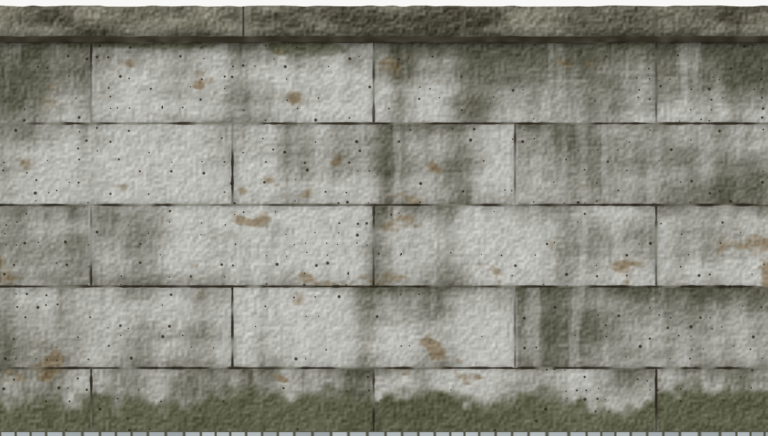
A Shadertoy shader for this texture:

```glsl
// Weathered concrete block wall: five courses in running bond under a dark coping,
// with a sliver of sky above and paving below. Layered noise drives the stains,
// streaks, grain and moss; a jittered grid scatters the pits. Unit: canvas height.

#define COURSE_H 0.187
#define BLOCK_W 0.648
#define JOINT_X 0.209
#define WALL_TOP 0.904
#define COPING_BASE 0.917
#define COPING_TOP 0.986
#define PAVING_TOP 0.011
#define JOINT_HALF 0.0024
#define MOSS_H 0.095
#define GRAIN 0.13
#define PIT_CELLS 42.0
#define PIT_SHARE 0.16

const vec3 CLEAN = vec3(0.735, 0.735, 0.715);
const vec3 GRIME = vec3(0.33, 0.33, 0.275);
const vec3 DARK = vec3(0.17, 0.15, 0.11);
const vec3 MOSS = vec3(0.31, 0.32, 0.23);
const vec3 RUST = vec3(0.46, 0.38, 0.26);
const vec3 SKY = vec3(0.97, 0.97, 0.96);

float hash(vec2 p) {
    vec3 q = fract(p.xyx * vec3(0.1031, 0.1030, 0.0973));
    q += dot(q, q.yzx + 33.33);
    return fract((q.x + q.y) * q.z);
}

float noise(vec2 p) {
    vec2 i = floor(p), f = fract(p);
    f = f * f * (3.0 - 2.0 * f);
    return mix(mix(hash(i), hash(i + vec2(1, 0)), f.x),
               mix(hash(i + vec2(0, 1)), hash(i + vec2(1, 1)), f.x), f.y);
}

float fbm(vec2 p) {
    float sum = 0.0, amp = 0.533;
    for (int i = 0; i < 4; i++) {
        sum += amp * noise(p);
        p = mat2(2.0, 0.1, -0.1, 2.0) * p + 17.3;
        amp *= 0.5;
    }
    return sum;
}

// Rough surface lit from the upper left
float grain(vec2 p) {
    float relief = noise(p * 150.0) - noise(p * 150.0 + vec2(-0.7, 0.7));
    return GRAIN * (0.7 * relief + 0.6 * (noise(p * 85.0) - 0.5));
}

// Small dark holes, clustered by a slow noise
float pits(vec2 p, float px) {
    vec2 g = p * PIT_CELLS, cell = floor(g);
    vec2 centre = 0.3 + 0.4 * vec2(hash(cell + 3.1), hash(cell + 7.7));
    float radius = mix(0.04, 0.15, pow(hash(cell + 11.9), 2.0));
    float present = step(hash(cell + 19.0), PIT_SHARE * 2.0 * noise(p * 4.0));
    float edge = px * PIT_CELLS;
    return present * smoothstep(radius + edge, radius - edge, length(fract(g) - centre));
}

vec3 wall(vec2 p, float px) {
    // Running bond: every other course shifts by half a block
    float v = (WALL_TOP - p.y) / COURSE_H, row = floor(v);
    float u = (p.x - JOINT_X) / BLOCK_W - 0.5 * mod(row, 2.0);
    float seed = hash(vec2(floor(u), row) + 41.0);
    float below = fract(v) * COURSE_H;
    float dH = min(below, COURSE_H - below);
    float dV = (0.5 - abs(fract(u) - 0.5)) * BLOCK_W;

    // Clouds per block, streaks running down, and level tide marks
    float cloud = fbm(p * vec2(4.0, 6.0) + seed * 57.0);
    float streak = fbm(vec2(p.x * 13.0, p.y * 1.7) + row * 0.35);
    float tide = fbm(vec2(p.x * 3.5, p.y * 26.0) + seed * 23.0);
    float age = 0.13 * (seed - 0.5) + 0.13 * smoothstep(0.70, 0.90, p.y);
    age += 0.07 * exp(-below * 28.0) * streak * 2.0;
    float dirt = smoothstep(0.36, 0.78, 0.45 * cloud + 0.37 * streak + 0.18 * tide + age);
    vec3 col = mix(CLEAN, GRIME, dirt);

    // Pale runs, rust flecks, and moss rising from the ground
    float run = smoothstep(0.60, 0.78, fbm(vec2(p.x * 22.0, p.y * 2.0) + 71.0));
    col = mix(col, CLEAN, 0.45 * run);
    float rust = smoothstep(0.70, 0.80, fbm(p * vec2(9.0, 14.0) + 5.0));
    col = mix(col, RUST, 0.6 * rust);
    float mossTop = MOSS_H + 0.10 * (fbm(p * vec2(9.0, 3.0) + 31.0) - 0.5) + 0.03 * (seed - 0.5);
    float moss = smoothstep(mossTop + 0.02, mossTop - 0.03, p.y + 0.04 * (noise(p * 45.0) - 0.5));
    col = mix(col, MOSS + 0.13 * (cloud - 0.4), 0.88 * moss);
    float green = smoothstep(0.58, 0.72, fbm(p * vec2(7.0, 12.0) + 90.0));
    col = mix(col, MOSS, 0.8 * green * smoothstep(0.85, 0.90, p.y));

    col += grain(p);
    col = mix(col, DARK, 0.8 * pits(p, px));

    // Ragged joints with a soiled rim and patches of pale mortar
    float wear = noise(p * 24.0);
    float d = min(dH, dV) + 0.0022 * (noise(p * 70.0) - 0.5);
    float joint = smoothstep(JOINT_HALF + px, JOINT_HALF - px, d);
    col *= 1.0 - 0.17 * exp(-max(d, 0.0) * 160.0);
    vec3 jointCol = mix(DARK, GRIME + 0.18, smoothstep(0.35, 0.85, wear));
    col = mix(col, jointCol, joint * mix(0.95, 0.65, wear));
    float mortar = smoothstep(0.009, 0.004, dV) * smoothstep(0.55, 0.75, noise(p * 11.0 + row));
    col = mix(col, CLEAN - 0.05, 0.4 * mortar);
    return col * (1.0 - 0.4 * exp(-max(WALL_TOP - p.y, 0.0) * 75.0));
}

vec3 coping(vec2 p, float px) {
    float tone = smoothstep(0.2, 0.8, fbm(p * vec2(9.0, 26.0) + 12.0));
    vec3 col = mix(vec3(0.29, 0.28, 0.23), vec3(0.52, 0.51, 0.45), tone) + 1.3 * grain(p);
    float x = abs(p.x - 0.558);
    col = mix(col, CLEAN - 0.1, 0.5 * smoothstep(0.025, 0.0, x) * noise(p * 30.0));
    col = mix(col, DARK, 0.7 * smoothstep(0.002 + px, 0.002 - px, x));
    return col * mix(0.78, 1.0, smoothstep(COPING_BASE, COPING_BASE + 0.02, p.y));
}

vec3 paving(vec2 p) {
    float u = p.x * 26.0 + 0.5 * noise(p * 9.0);
    float stone = smoothstep(0.0, 0.15, 0.5 - abs(fract(u) - 0.5));
    stone *= smoothstep(PAVING_TOP, PAVING_TOP - 0.004, p.y);
    return mix(GRIME, vec3(0.66, 0.69, 0.70) + 0.12 * (hash(vec2(floor(u), 2.0)) - 0.5), stone);
}

void mainImage(out vec4 fragColor, in vec2 fragCoord) {
    float px = 1.0 / iResolution.y;
    vec2 p = fragCoord * px;
    float ragged = 0.003 * (noise(p * vec2(40.0, 5.0)) - 0.5);

    // Stack the layers from the ground up
    vec3 col = mix(paving(p), wall(p, px), smoothstep(-px, px, p.y - PAVING_TOP));
    vec3 shadow = DARK + 0.12 * noise(p * 40.0);
    col = mix(col, shadow, smoothstep(-0.003 - px, px, p.y - WALL_TOP + ragged));
    col = mix(col, coping(p, px), smoothstep(-px, px, p.y - COPING_BASE + ragged));
    col = mix(col, SKY, smoothstep(-px, px, p.y - COPING_TOP + ragged));
    fragColor = vec4(clamp(col, 0.0, 1.0), 1.0);
}
```
